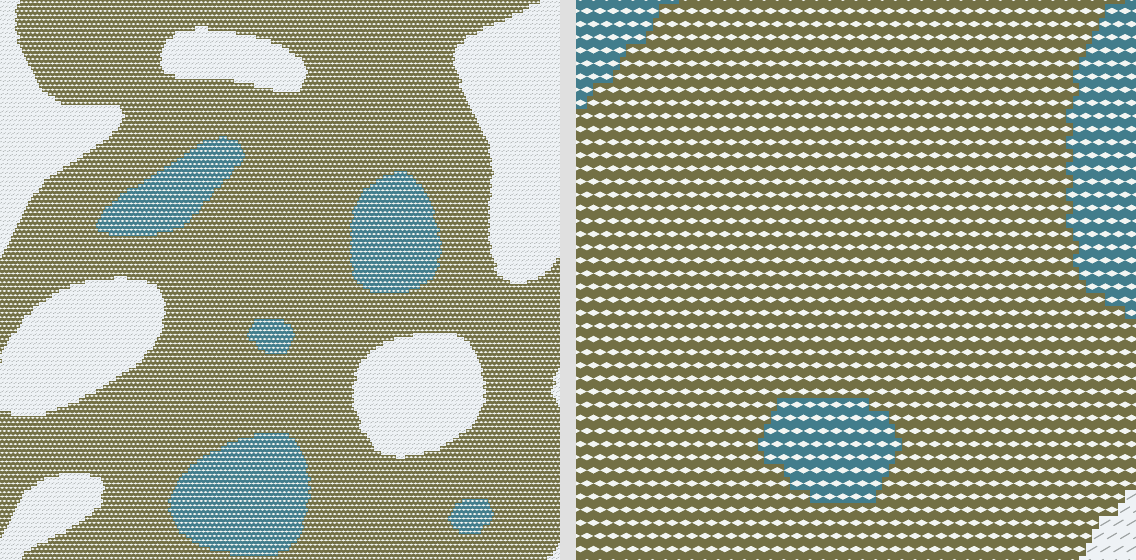
Left: the whole. Right: its middle third, enlarged.
This pattern is drawn by a WebGL 1 fragment shader. Its source:

```glsl
precision highp float;

// Pale and blue islands on an olive ground, woven from tiny staggered stitches.
// Layered sines form a smooth height field, sampled once per stitch to pick its
// yarn; dark yarns show a light diamond gap, pale yarn a thin slanted thread.

uniform vec2 u_resolution;

const float PI = 3.1415927;
const float TAU = 6.2831853;
const float STITCHES = 128.0;    // stitches across the canvas
const float PALE_LEVEL = 0.69;   // heights in standard deviations
const float BLUE_LEVEL = -1.25;
const int WAVES = 8;

const vec3 OLIVE = vec3(0.45, 0.44, 0.27);
const vec3 BLUE = vec3(0.26, 0.49, 0.55);
const vec3 PALE = vec3(0.935, 0.95, 0.96);
const vec3 GAP = vec3(0.95, 0.96, 0.95);
const vec3 THREAD = vec3(0.62, 0.64, 0.64);

// Two shears bend the field without changing the areas.
vec2 bend(vec2 p, float amount) {
  p.x += amount * sin(TAU * p.y + 1.0);
  p.y += amount * sin(TAU * p.x + 2.5);
  return p;
}

// Sum of plane waves fanned over a half turn, scaled to unit variance.
float heightField(vec2 p) {
  float sum = 0.0;
  float variance = 0.0;
  for (int i = 0; i < WAVES; i++) {
    float n = float(i);
    float angle = PI * (n + 0.5) / float(WAVES);
    float frequency = 1.5 + 0.3 * mod(3.0 * n, 8.0);
    vec2 cycles = floor(frequency * vec2(cos(angle), sin(angle)) + 0.5);
    float amplitude = 1.0 / frequency;
    sum += amplitude * cos(TAU * dot(cycles, p) + 2.3 * n * n);
    variance += 0.5 * amplitude * amplitude;
  }
  return sum / sqrt(variance);
}

float diamondDistance(vec2 p, vec2 halfSize) {
  vec2 slope = 1.0 / halfSize;
  return (dot(abs(p), slope) - 1.0) / length(slope);
}

// Distance to a segment that runs from -tip to tip.
float threadDistance(vec2 p, vec2 tip, float halfWidth) {
  float along = clamp(dot(p, tip) / dot(tip, tip), -1.0, 1.0);
  return length(p - along * tip) - halfWidth;
}

float coverage(float distance, float pixel) {
  return 1.0 - smoothstep(-0.5 * pixel, 0.5 * pixel, distance);
}

void main() {
  float side = min(u_resolution.x, u_resolution.y);
  vec2 grid = gl_FragCoord.xy / side * STITCHES;
  float pixel = STITCHES / side;

  // Brick layout: every second row shifts by half a stitch.
  float shift = 0.5 * mod(floor(grid.y), 2.0);
  vec2 shifted = grid + vec2(shift, 0.0);
  vec2 local = fract(shifted) - 0.5;
  vec2 center = floor(shifted) + 0.5 - vec2(shift, 0.0);

  float height = heightField(bend(center / STITCHES, 0.04));

  // Dark stitches with light gaps.
  vec3 yarn = height < BLUE_LEVEL ? BLUE : OLIVE;
  float gap = coverage(diamondDistance(local, vec2(0.5, 0.25)), pixel);
  vec3 darkStitch = mix(yarn, GAP, gap);

  // Pale stitches with a slanted thread.
  float thread = coverage(threadDistance(local, vec2(0.34, 0.2), 0.05), pixel);
  vec3 paleStitch = mix(PALE, THREAD, thread);

  gl_FragColor = vec4(height > PALE_LEVEL ? paleStitch : darkStitch, 1.0);
}
```
